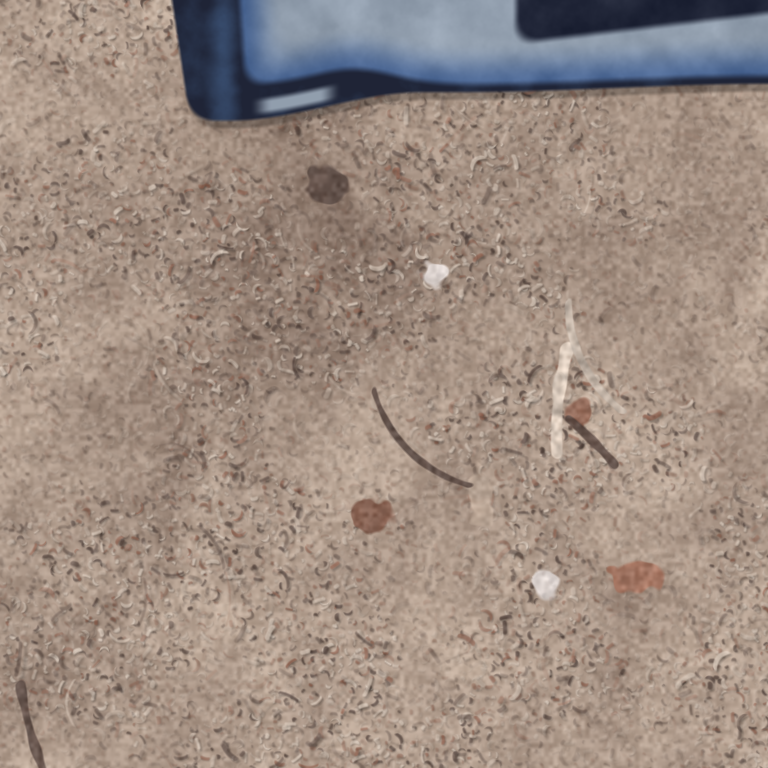
A Shadertoy shader for this texture:

```glsl
// Dry sandy ground strewn with chips, twigs and pebbles, below a navy moulded panel.
// Soil is layered value noise, litter is jittered grids of bent capsules, and the
// panel is built from rounded distances.
#define SOIL_DARK  vec3(0.555, 0.475, 0.425)
#define SOIL_LIGHT vec3(0.755, 0.675, 0.610)
#define PALE  vec3(0.85, 0.79, 0.735)
#define DARK  vec3(0.36, 0.295, 0.27)
#define RUST  vec3(0.58, 0.40, 0.33)
#define STONE vec3(0.89, 0.86, 0.85)
#define NAVY  vec3(0.12, 0.14, 0.21)
#define BLUE  vec3(0.22, 0.30, 0.43)
#define STEEL vec3(0.57, 0.62, 0.68)
#define SOFT 0.0017
#define GRAIN 0.13
#define LITTER 0.85

vec4 hash4(vec2 p) {
  vec4 h = fract(p.xyxy * vec4(0.1031, 0.1030, 0.0973, 0.1099));
  h += dot(h, h.wzxy + 33.33);
  return fract((h.xxyz + h.yzzw) * h.zywx);
}

float noise(vec2 p) {
  vec2 i = floor(p), f = fract(p);
  f = f * f * (3.0 - 2.0 * f);
  float low = mix(hash4(i).x, hash4(i + vec2(1, 0)).x, f.x);
  float high = mix(hash4(i + vec2(0, 1)).x, hash4(i + vec2(1, 1)).x, f.x);
  return mix(low, high, f.y);
}

float fbm(vec2 p) {
  float sum = 0.0, gain = 0.5;
  for (int i = 0; i < 5; i++) {
    sum += gain * noise(p);
    p = mat2(1.6, 1.2, -1.2, 1.6) * p + 7.3;
    gain *= 0.5;
  }
  return sum;
}

float cover(float d, float blur) { return 1.0 - smoothstep(-blur, blur, d); }

float smax(float a, float b, float r) {
  float h = max(r - abs(a - b), 0.0) / r;
  return max(a, b) + h * h * r * 0.25;
}

// Distance to a bent capsule
float chip(vec2 q, float reach, float bend, float wide) {
  q.y += bend * (q.x * q.x - reach * reach);
  q.x -= clamp(q.x, -reach, reach);
  return length(q) - wide;
}

// Jittered grid of chips, each with a small shadow
vec3 litter(vec3 col, vec2 p, float cells, float wide, float amount) {
  vec2 g = p * cells, id = floor(g);
  float blur = SOFT * cells;
  for (int i = 0; i < 9; i++) {
    vec2 c = id + vec2(i % 3 - 1, i / 3 - 1);
    vec4 h = hash4(c + cells), k = hash4(c + cells + 57.3);
    float a = h.z * 6.2832, reach = mix(0.06, 0.45, k.x * k.x);
    float bend = 2.4 * k.y - 1.2, w = wide * mix(0.5, 1.2, k.z);
    mat2 spin = mat2(cos(a), -sin(a), sin(a), cos(a));
    vec2 q = spin * (g - c - h.xy);
    float body = cover(chip(q, reach, bend, w), blur);
    float shade = cover(chip(q - spin * vec2(0.09, -0.1), reach, bend, w), blur * 1.5);
    vec3 tint = h.w < 0.48 ? PALE : (h.w < 0.82 ? DARK : RUST);
    float opacity = amount * mix(0.15, 0.95, k.w * k.w);
    col = mix(col * (1.0 - 0.32 * shade * opacity), tint, body * opacity);
  }
  return col;
}

// Bent stick between the points ends.xy and ends.zw
vec3 twig(vec3 col, vec2 p, vec4 ends, float bend, float wide, vec3 tint) {
  vec2 axis = 0.5 * (ends.zw - ends.xy), along = normalize(axis);
  vec2 q = p - ends.xy - axis;
  q = vec2(dot(q, along), dot(q, vec2(-along.y, along.x)));
  float d = chip(q, length(axis), bend, wide * (0.7 + 0.6 * noise(p * 40.0)));
  return mix(col, tint * (0.85 + 0.3 * noise(p * 110.0)), 0.9 * cover(d, SOFT));
}

// Ragged oval: centre in xy, radii in zw
vec3 blob(vec3 col, vec2 p, vec4 oval, vec3 tint) {
  float d = length((p - oval.xy) / oval.zw) - 0.65 - 0.7 * noise(p * 75.0 + oval.x * 91.0);
  return mix(col, tint * (0.9 + 0.2 * noise(p * 90.0)), 0.85 * cover(d * min(oval.z, oval.w), 0.0025));
}

vec3 ground(vec2 p) {
  float broad = fbm(p * 5.0 + 3.0), rough = fbm(p * 19.0 + 2.0 * broad);
  vec2 damp = (p - vec2(0.48, 0.71)) * 4.2;
  float tone = 0.14 + broad + 0.9 * (rough - 0.48) - 0.38 * exp(-dot(damp, damp));
  vec3 col = mix(SOIL_DARK, SOIL_LIGHT, clamp(tone, -0.25, 1.15));
  float amount = LITTER * mix(0.3, 1.0, smoothstep(0.36, 0.58, fbm(p * 7.0 + 21.0)));
  col = litter(col, p, 100.0, 0.19, amount);
  col = litter(col, p, 62.0, 0.14, amount);
  col = litter(col, p, 36.0, 0.10, amount);
  col = litter(col, p, 13.0, 0.027, amount * 0.6);
  // Stain, leaves and pebbles
  col = blob(col, p, vec4(0.425, 0.762, 0.024, 0.024), DARK);
  col = blob(col, p, vec4(0.485, 0.33, 0.026, 0.02), RUST * 0.85);
  col = blob(col, p, vec4(0.83, 0.25, 0.036, 0.02), RUST * 1.1);
  col = blob(col, p, vec4(0.757, 0.462, 0.016, 0.016), RUST);
  col = blob(col, p, vec4(0.627, 0.355, 0.015, 0.038), SOIL_LIGHT);
  col = blob(col, p, vec4(0.565, 0.642, 0.017, 0.015), STONE);
  col = blob(col, p, vec4(0.71, 0.24, 0.015, 0.019), STONE);
  // Twigs
  col = twig(col, p, vec4(0.61, 0.368, 0.487, 0.49), 3.0, 0.004, DARK);
  col = twig(col, p, vec4(0.74, 0.455, 0.8, 0.395), 1.0, 0.005, DARK);
  col = twig(col, p, vec4(0.725, 0.41, 0.738, 0.545), 1.0, 0.009, PALE);
  col = twig(col, p, vec4(0.74, 0.605, 0.81, 0.465), -3.0, 0.005, PALE * 0.87);
  col = twig(col, p, vec4(0.055, 0, 0.027, 0.108), 1.0, 0.006, DARK);
  return col + GRAIN * (noise(p * 170.0) - 0.5);
}

// Colour in rgb, coverage in a
vec4 panel(vec2 p) {
  float rise = 0.011 * smoothstep(0.6, 1.0, p.x), bump = (p.x - 0.46) / 0.075;
  float base = 0.843 + 0.037 * smoothstep(0.3, 0.55, p.x) + rise;
  float sill = 0.89 + 0.02 * exp(-bump * bump) + rise;
  float outer = smax(0.374 - 0.15 * p.y - p.x, base - p.y, 0.035);
  float face = smax(0.382 - 0.07 * p.y - p.x, sill - p.y, 0.03);
  float recess = smax(0.672 - p.x, 0.863 + 0.12 * p.x - p.y, 0.03);
  float mottle = fbm(p * 28.0) - 0.48, fold = smoothstep(0.03, 0.0, abs(p.x - 0.292));
  vec3 col = mix(NAVY, BLUE, clamp(0.7 * fold + mottle, 0.0, 1.0));
  float lip = smoothstep(0.06, 0.03, abs(p.x - 0.385)) * smoothstep(0.014, 0.004, abs(p.y - base - 0.016));
  vec3 skin = mix(BLUE * 1.35, STEEL, smoothstep(0.0, 0.055, -face)) + 0.16 * mottle;
  col = mix(mix(col, STEEL, lip), skin, cover(face, 0.006));
  return vec4(mix(col, NAVY + 0.12 * mottle, cover(recess, 0.006)), cover(outer, 0.003));
}

void mainImage(out vec4 fragColor, in vec2 fragCoord) {
  vec2 p = fragCoord / iResolution.y;
  vec4 top = panel(p);
  vec3 soil = ground(p) * (1.0 - 0.25 * panel(p + vec2(-0.004, 0.01)).a);
  fragColor = vec4(mix(soil, top.rgb, top.a), 1.0);
}
```
